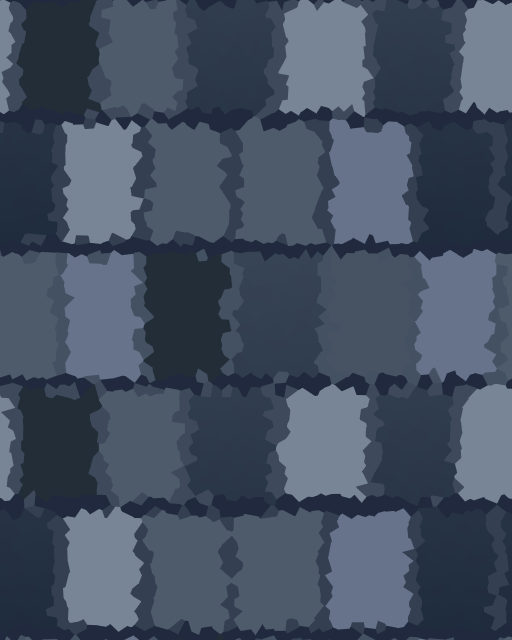
A Shadertoy shader for this pattern:

```glsl
// Staggered roof shingles in slate blues, separated by trim gaps and dark course
// lines. The layout is sampled at the seeds of a fine Voronoi grid, which breaks
// every edge into small angular chips.

#define TILE vec2(0.1387, 0.2018)      // shingle pitch, in canvas heights
#define FIRST_COURSE 0.1849            // depth of the first course line
#define SHIFT vec2(0.13, 0.64)         // sideways offset of main and other courses
#define GAP 0.0100                     // half width of the upright gaps
#define COURSE_LINE 0.0090             // half width of the dark course lines
#define TRIM 0.0125                    // half width of line plus trim
#define CHIPS 58.0                     // chips per canvas height
#define JITTER 0.92                    // scatter of the chip seeds
#define SAG 0.055                      // sag of every third course line
#define SWAY 0.0060                    // sideways drift of the gaps
#define FADE 0.034                     // darkening down a deep shingle
#define LINE_COLOR vec3(0.127, 0.162, 0.240)

const float TAU = 6.2831853;

// Tone of each shingle: three courses of six
const int TONES[18] = int[18](
    0, 3, 1, 5, 1, 5,
    5, 3, 3, 4, 1, 1,
    4, 0, 1, 2, 4, 3);

vec2 hash22(vec2 p) {
    vec2 k = vec2(dot(p, vec2(127.1, 311.7)), dot(p, vec2(269.5, 183.3)));
    return fract(sin(k) * 43758.5453);
}

// Trim brightness changes from course to course
vec3 trimColor(int course) {
    float lift = course == 0 ? 0.0 : (course == 1 ? -0.04 : 0.025);
    return vec3(0.242, 0.292, 0.362) + lift;
}

vec3 toneColor(int tone, int course, float down) {
    if (tone == 0) return vec3(0.137, 0.176, 0.218);
    if (tone == 1) return trimColor(course) - 0.065 + FADE * (0.5 - down);
    if (tone == 2) return vec3(0.280, 0.327, 0.390);
    if (tone == 3) return vec3(0.305, 0.355, 0.420);
    if (tone == 4) return vec3(0.402, 0.449, 0.545);
    return vec3(0.470, 0.520, 0.590);
}

// Unbroken shingle layout
vec3 roof(vec2 p) {
    // Courses, counted downwards
    float v = (1.0 - p.y - FIRST_COURSE) / TILE.y + 1.0;
    v -= SAG * pow(0.5 + 0.5 * cos(TAU * v / 3.0), 4.0);
    int course = int(mod(floor(v), 3.0));
    float down = fract(v);
    float lineDist = min(down, 1.0 - down) * TILE.y;

    // Shingles along the course
    float x = p.x + SWAY * sin(11.22 * (p.x - 0.15));
    float u = x / TILE.x - (course == 0 ? SHIFT.x : SHIFT.y);
    int column = int(mod(floor(u), 6.0));
    float across = fract(u);
    float gapDist = min(across, 1.0 - across) * TILE.x;

    if (lineDist < COURSE_LINE) return LINE_COLOR;
    if (lineDist < TRIM || gapDist < GAP) return trimColor(course);
    return toneColor(TONES[course * 6 + column], course, down);
}

void mainImage(out vec4 fragColor, in vec2 fragCoord) {
    vec2 p = fragCoord / iResolution.y * CHIPS;
    vec2 cell = floor(p);

    // Two nearest chip seeds
    vec2 nearest = p, second = p;
    float d1 = 1e5, d2 = 1e5;
    for (int j = -1; j <= 1; j++) {
        for (int i = -1; i <= 1; i++) {
            vec2 c = cell + vec2(i, j);
            vec2 seed = c + 0.5 + JITTER * (hash22(c) - 0.5);
            float d = dot(seed - p, seed - p);
            if (d < d1) {
                d2 = d1; second = nearest;
                d1 = d; nearest = seed;
            } else if (d < d2) {
                d2 = d; second = seed;
            }
        }
    }

    // Blend across the shared chip edge over one pixel
    float edge = dot(0.5 * (nearest + second) - p, normalize(second - nearest));
    float pixel = CHIPS / iResolution.y;
    float blend = clamp(0.5 - edge / pixel, 0.0, 0.5);
    vec3 color = mix(roof(nearest / CHIPS), roof(second / CHIPS), blend);
    fragColor = vec4(color, 1.0);
}
```
